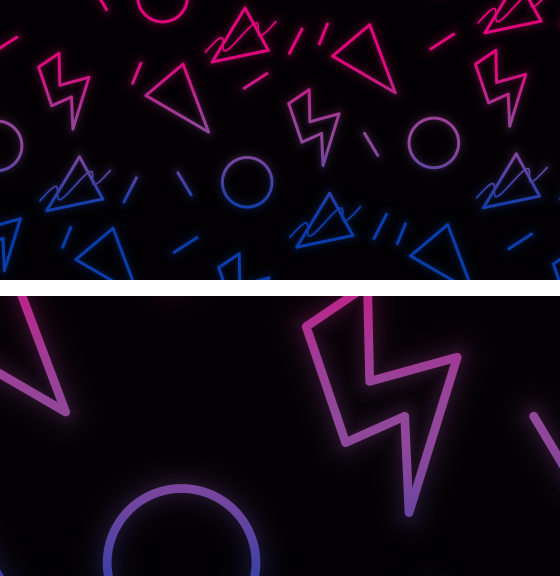
Top: the whole. Bottom: its middle third, enlarged.
Reproduce this pattern procedurally as a Shadertoy shader.

```glsl
float segment(vec2 p, vec2 a, vec2 b) {
    vec2 pa = p - a, ba = b - a;
    return length(pa - ba * clamp(dot(pa, ba) / dot(ba, ba), 0.0, 1.0));
}

float triangle(vec2 p, vec2 a, vec2 b, vec2 c) {
    return min(segment(p, a, b), min(segment(p, b, c), segment(p, c, a)));
}

float bolt(vec2 p) {
    vec2 corner[7] = vec2[7](vec2(0, 0), vec2(28, -19), vec2(29, 25), vec2(69, 14),
                             vec2(47, 85), vec2(45, 41), vec2(18, 53));
    float d = 1e3;
    for (int i = 0; i < 7; i++) d = min(d, segment(p, corner[i], corner[(i + 1) % 7]));
    return d;
}

// Slanted wave with steep falls
vec2 wavePoint(float t) {
    return vec2(2, 183) + vec2(96, -41) * t + vec2(8, -14) * sin(12.5664 * t);
}

float wave(vec2 p) {
    float d = 1e3;
    if (distance(p, vec2(50, 162)) > 100.0) return d;
    for (float i = 0.0; i < 24.0; i++)
        d = min(d, segment(p, wavePoint(i / 24.0), wavePoint((i + 1.0) / 24.0)));
    return d;
}

float dashes(vec2 p) {
    float d = segment(p, vec2(-30, -41), vec2(-61, -21));
    d = min(d, segment(p, vec2(-203, -55), vec2(-214, -28)));
    d = min(d, segment(p, vec2(134, 152), vec2(117, 185)));
    return min(d, segment(p, vec2(-152, 95), vec2(-134, 125)));
}

// One cluster of shapes around its anchor
float cluster(vec2 p) {
    float d = min(bolt(p), dashes(p));
    d = min(d, triangle(p, vec2(-196, -11), vec2(-145, -54), vec2(-110, 39)));
    d = min(d, triangle(p, vec2(56, 123), vec2(88, 181), vec2(11, 197)));
    d = min(d, abs(distance(p, vec2(-57, 108)) - 34.0));
    return min(d, wave(p) + 0.8);
}

// Each row has its own spacing and zigzag
vec2 anchor(int row, int col) {
    float c = float(col), odd = float(col % 2);
    if (row == 0) return vec2(280, -112) + c * vec2(374, -40);
    if (row == 1) return vec2(53, 92) + c * vec2(299.5, -2) + odd * vec2(43.5, 52);
    return vec2(-41, 286) + c * vec2(400, 38) + odd * vec2(-59, 43);
}

void mainImage(out vec4 fragColor, in vec2 fragCoord) {
    // The canvas is 384 units high, y runs downwards
    float pixel = 384.0 / iResolution.y;
    vec2 p = vec2(fragCoord.x, iResolution.y - fragCoord.y) * pixel;

    float d = 1e3;
    for (int row = 0; row < 3; row++)
        for (int col = 0; col < 3; col++)
            d = min(d, cluster(p - anchor(row, col)));

    // Neon tint from pink through purple to blue
    vec3 pink = vec3(0.88, 0.02, 0.48);
    vec3 purple = vec3(0.56, 0.28, 0.60);
    vec3 blue = vec3(0.03, 0.24, 0.67);
    vec3 tint = mix(pink, purple, smoothstep(70.0, 190.0, p.y));
    tint = mix(tint, blue, smoothstep(185.0, 305.0, p.y));

    // Crisp tube and soft halo
    float tube = clamp((2.0 - d) / pixel + 0.5, 0.0, 1.0);
    float halo = 0.24 * exp(-max(d - 2.0, 0.0) / 5.5);
    vec3 color = vec3(0.006, 0.0, 0.006) + tint * mix(halo, 1.0, tube);
    fragColor = vec4(color, 1.0);
}
```
